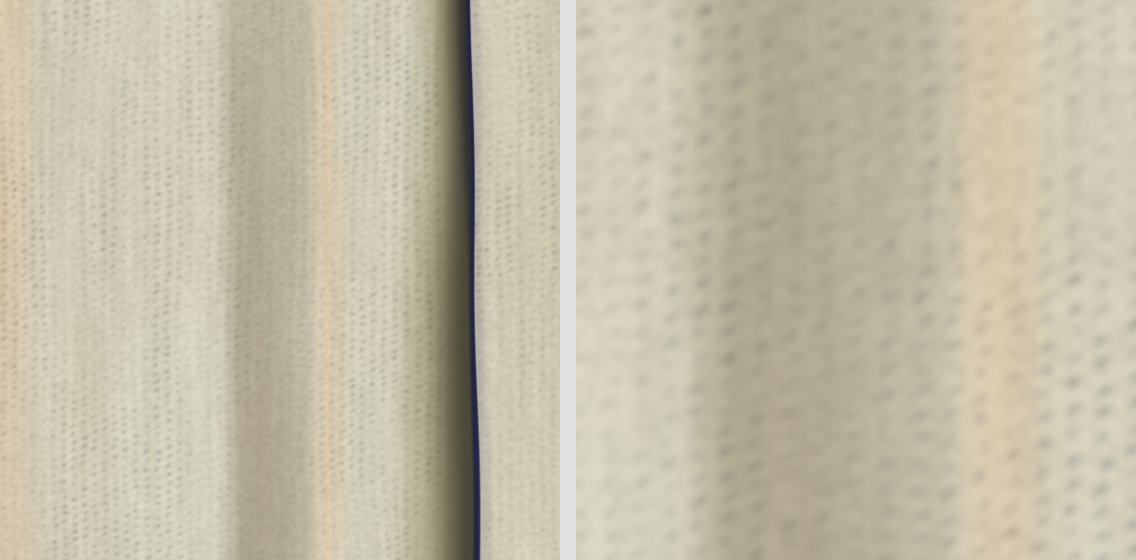
Left: the whole. Right: its middle third, enlarged.
A WebGL 2 fragment shader for this texture:

```glsl
#version 300 es
precision highp float;

uniform vec2 u_resolution;
out vec4 fragColor;

float hash(vec2 p) {
    return fract(sin(dot(p, vec2(127.1, 311.7))) * 43758.5453);
}

float noise(vec2 p) {
    vec2 i = floor(p), f = fract(p);
    f = f * f * (3.0 - 2.0 * f);
    return mix(mix(hash(i), hash(i + vec2(1, 0)), f.x),
               mix(hash(i + vec2(0, 1)), hash(i + vec2(1, 1)), f.x), f.y);
}

float bump(float x, float center, float width) {
    float d = (x - center) / width;
    return exp(-d * d);
}

// Small slanted pits set in loose vertical columns
float knitPits(vec2 p) {
    vec2 grid = p * vec2(54.0, 68.0);
    grid.x += 0.7 * noise(p * vec2(9.0, 5.0));
    float column = floor(grid.x);
    grid.y += 3.0 * hash(vec2(column, 4.0)) + 0.8 * noise(p * 14.0);
    vec2 cell = floor(grid);
    vec2 jitter = vec2(hash(cell), hash(cell + 31.0)) - 0.5;
    vec2 d = fract(grid) - 0.5 - 0.22 * jitter;
    d.x -= 0.35 * d.y;
    float strength = 0.35 + 0.65 * hash(cell + 57.0);
    return strength * exp(-dot(d * d, vec2(15.0, 11.0)));
}

// Broad folds left of the seam
vec3 foldColor(float x, float drop) {
    vec3 cloth = vec3(0.815, 0.800, 0.722);
    vec3 peach = vec3(0.845, 0.765, 0.645);
    vec3 shade = mix(vec3(0.715, 0.685, 0.595), vec3(0.675, 0.640, 0.555), drop);
    vec3 c = mix(cloth, peach, 0.9 * (1.0 - smoothstep(0.0, 0.09, x)));
    c = mix(c, vec3(0.815, 0.775, 0.690), 0.5 * drop * (1.0 - smoothstep(0.05, 0.3, x)));
    float valley = smoothstep(0.385, 0.435, x) * (1.0 - smoothstep(0.45, 0.64, x) * 0.65);
    valley *= 1.0 - smoothstep(0.54, 0.585, x);
    c = mix(c, shade, valley);
    return mix(c, peach, 0.75 * bump(x, 0.583, 0.026));
}

void main() {
    vec2 uv = gl_FragCoord.xy / u_resolution;
    float drop = 1.0 - uv.y;
    float x = uv.x + 0.012 * (noise(vec2(uv.x * 5.0, uv.y * 3.0)) - 0.5);

    // Seam and the shadow that deepens toward it
    float seam = 0.839 + 0.014 * drop + 0.002 * sin(uv.y * 11.0);
    float d = uv.x - seam;
    float depth = -d + 0.006 * (noise(uv * vec2(30.0, 4.0)) - 0.5);
    float spread = mix(0.75, 1.1, smoothstep(0.0, 0.8, drop));
    float s = depth / spread;

    vec3 left = foldColor(x, drop);
    left = mix(vec3(0.690, 0.665, 0.550), left, smoothstep(0.07, 0.16, s));
    left = mix(vec3(0.470, 0.450, 0.345), left, smoothstep(0.038, 0.095, s));
    left = mix(vec3(0.295, 0.285, 0.225), left, smoothstep(0.014, 0.058, s));
    float core = mix(0.026, 0.012, smoothstep(0.1, 0.7, drop));
    left = mix(vec3(0.190, 0.190, 0.195), left, smoothstep(0.004, core, depth));

    vec3 right = mix(vec3(0.700, 0.680, 0.640), vec3(0.815, 0.785, 0.700),
                     smoothstep(0.0, 0.035, d));
    right = mix(right, vec3(0.775, 0.750, 0.660), 0.7 * smoothstep(0.09, 0.17, d));
    vec3 color = mix(left, right, smoothstep(-0.002, 0.005, d));

    // Thin blue gap
    float gapWidth = mix(0.0025, 0.0055, smoothstep(0.45, 0.9, drop));
    float gap = 1.0 - smoothstep(gapWidth * 0.5, gapWidth + 0.002, abs(d + 0.001));
    color = mix(color, vec3(0.125, 0.135, 0.285), 0.9 * gap);

    // Weave is faint in the shaded parts
    float light = smoothstep(0.25, 0.78, color.g) * (1.0 - gap);
    float valleyFade = 1.0 - 0.6 * bump(uv.x, 0.48, 0.07);
    float patches = smoothstep(0.2, 0.8, noise(uv * vec2(17.0, 5.0) + 8.0));
    float pits = knitPits(uv) * (0.4 + 0.6 * patches) * valleyFade;
    color -= vec3(0.125, 0.115, 0.095) * pits * light;

    // Vertical streaks, cloudy tint and soft fibre grain
    float streak = noise(uv * vec2(48.0, 5.0)) + 0.6 * noise(uv * vec2(95.0, 11.0) + 20.0) - 0.8;
    float cloud = noise(uv * vec2(13.0, 3.5) + 40.0) - 0.5;
    float grain = noise(uv * vec2(105.0, 150.0)) + noise(uv * vec2(190.0, 130.0) + 9.0) - 1.0;
    color += light * (0.035 * streak + 0.028 * grain + 0.015);
    color += light * cloud * vec3(0.010, 0.025, 0.038);

    fragColor = vec4(clamp(color, 0.0, 1.0), 1.0);
}
```
